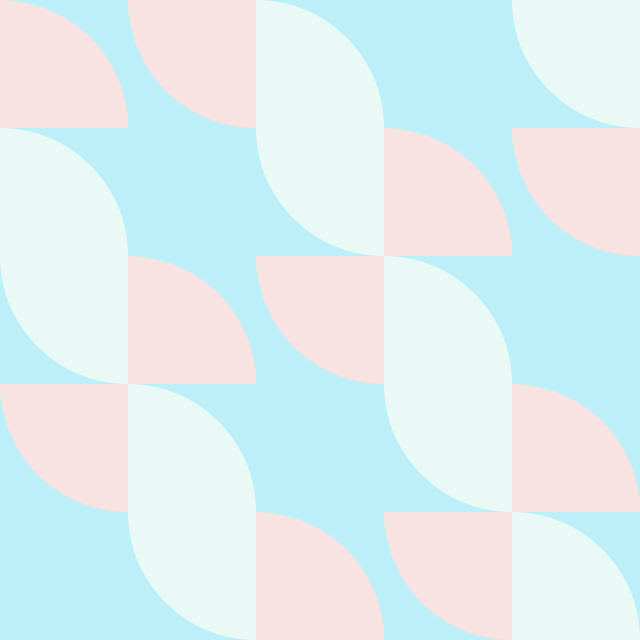
Reproduce this pattern procedurally as a WebGL 2 fragment shader.

```glsl
#version 300 es
precision highp float;

uniform vec2 u_resolution;
out vec4 fragColor;

const vec3 SKY  = vec3(0.737, 0.937, 0.973);
const vec3 MINT = vec3(0.918, 0.976, 0.965);
const vec3 PINK = vec3(0.976, 0.886, 0.886);

const int GRID = 5;       // tiles across and down
const int ROW_SHIFT = 2;  // tiles the sequence advances on each row
const int SAMPLES = 4;    // antialiasing samples per axis

// Tile sequence along a row
const int PINK_LOW  = 0;
const int PINK_HIGH = 1;
const int MINT_LOW  = 2;
const int EMPTY     = 3;
const int MINT_HIGH = 4;

// Colour at uv, with y measured down from the top edge
vec3 tileColor(vec2 uv) {
    vec2 grid = uv * float(GRID);
    ivec2 cell = ivec2(floor(grid));
    vec2 local = fract(grid);

    int kind = (cell.x + ROW_SHIFT * cell.y) % GRID;
    if (kind == EMPTY) return SKY;

    // Quarter disc centred on the lower-left or upper-right corner
    bool isLow = kind == PINK_LOW || kind == MINT_LOW;
    vec2 corner = isLow ? vec2(0.0, 1.0) : vec2(1.0, 0.0);
    vec3 petal = kind == PINK_LOW || kind == PINK_HIGH ? PINK : MINT;
    return distance(local, corner) < 1.0 ? petal : SKY;
}

void main() {
    vec2 pixelCorner = floor(gl_FragCoord.xy);
    vec3 sum = vec3(0.0);

    // Averaging over the pixel smooths arcs and straight seams alike
    for (int j = 0; j < SAMPLES; j++) {
        for (int i = 0; i < SAMPLES; i++) {
            vec2 offset = (vec2(i, j) + 0.5) / float(SAMPLES);
            vec2 uv = (pixelCorner + offset) / u_resolution;
            sum += tileColor(vec2(uv.x, 1.0 - uv.y));
        }
    }
    fragColor = vec4(sum / float(SAMPLES * SAMPLES), 1.0);
}
```
